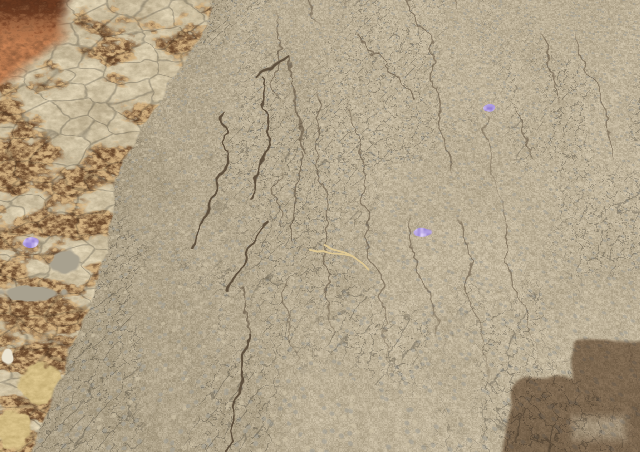
Write a Shadertoy shader that draws this texture.

```glsl
// A sunlit, cracked asphalt road beside a rough verge of pale stone and dry grass.
// Value and cellular noise give the surfaces, noise-bent segments the long cracks,
// and soft distance shapes the shadow, petals and twig.

float hash(vec2 p) {
    vec3 h = fract(vec3(p.xyx) * 0.1031);
    h += dot(h, h.yzx + 33.33);
    return fract((h.x + h.y) * h.z);
}

float noise(vec2 p) {
    vec2 i = floor(p), f = fract(p);
    f = f * f * (3.0 - 2.0 * f);
    return mix(mix(hash(i), hash(i + vec2(1, 0)), f.x),
               mix(hash(i + vec2(0, 1)), hash(i + 1.0), f.x), f.y);
}

float fbm(vec2 p) {
    float sum = 0.0, amp = 0.53;
    for (int i = 0; i < 4; i++) {
        sum += amp * noise(p);
        p = mat2(1.6, 1.2, -1.2, 1.6) * p + 7.3;
        amp *= 0.5;
    }
    return sum;
}

// x: distance to nearest point, y: gap to the second, z: cell id
vec3 cells(vec2 p) {
    vec3 best = vec3(9, 9, 0);
    for (int k = 0; k < 9; k++) {
        vec2 c = floor(p) + vec2(k % 3 - 1, k / 3 - 1);
        float d = length(c + vec2(hash(c), hash(c + 71.7)) - p);
        if (d < best.x) best = vec3(d, best.x, hash(c + 19.1));
        else best.y = min(best.y, d);
    }
    return vec3(best.x, best.y - best.x, best.z);
}

float segment(vec2 p, vec2 a, vec2 b) {
    vec2 d = b - a;
    return length(p - a - d * clamp(dot(p - a, d) / dot(d, d), 0.0, 1.0));
}

float box(vec2 p, vec2 halfSize) {
    vec2 d = abs(p) - halfSize;
    return length(max(d, 0.0)) + min(max(d.x, d.y), 0.0);
}

// Ellipse with a ragged rim
float blob(vec2 p, float x, float y, float rx, float ry) {
    float rim = 0.5 * (noise(p * 70.0) - 0.5);
    return 1.0 - smoothstep(0.85, 1.1, length((p - vec2(x, y)) / vec2(rx, ry)) + rim);
}

float longCracks(vec2 p) {
    vec4 lines[11] = vec4[11](
        vec4(.587, .506, .507, .354), vec4(.535, .36, .546, .262),
        vec4(.546, .262, .507, 0), vec4(.494, .742, .502, .64),
        vec4(.502, .64, .428, .456), vec4(.637, .88, .563, .825),
        vec4(.58, .825, .6, .686), vec4(.6, .686, .554, .557),
        vec4(.664, .668, .646, .465), vec4(.784, .926, .923, .788),
        vec4(.637, .88, .67, .67));
    vec2 bend = vec2(noise(p * 38.0), noise(p * 38.0 + 40.0)) - 0.5;
    vec2 w = p + 0.018 * bend + 0.006 * (noise(p * 130.0) - 0.5);
    float dark = 0.0;
    for (int i = 0; i < 11; i++) {
        float strength = i > 7 || i == 1 ? 0.55 : 0.9;
        float width = 0.0033 * strength * (0.4 + noise(p * 45.0 + float(i)));
        float d = segment(w, lines[i].xy, lines[i].zw);
        dark = max(dark, strength * (1.0 - smoothstep(width * 0.4, width + 0.0016, d)));
    }
    // Thin broken lines fanning across the lane
    for (float k = 0.0; k < 9.0; k++) {
        float x = 0.585 + 0.095 * k - (p.y - 0.6) * (0.05 + 0.035 * k)
                + 0.07 * fbm(vec2(p.y * 9.0, k * 5.3));
        float shown = smoothstep(0.42, 0.6, noise(vec2(p.y * 7.0, k * 3.7))) * smoothstep(0.05, 0.4, p.y);
        dark = max(dark, 0.5 * shown * (1.0 - smoothstep(0.0005, 0.0028, abs(w.x - x))));
    }
    return dark;
}

vec3 road(vec2 p) {
    vec2 ground = vec2((p.x - 0.6) * (1.0 + 0.8 * p.y), p.y * (1.0 + 0.9 * p.y)) + 3.0;
    vec3 col = mix(vec3(.67, .62, .52), vec3(.74, .69, .59), smoothstep(0.2, 0.95, p.x + 0.12 * p.y));
    col += 0.07 * fbm(p * vec2(9, 5)) + 0.13 * fbm(ground * 95.0) - 0.1;
    col += 0.09 * (hash(floor(p * 360.0)) - 0.5);
    // Exposed blue-grey and pale aggregate
    vec3 stone = cells(ground * 55.0);
    float chip = step(0.72, stone.z) * (1.0 - smoothstep(0.2, 0.42, stone.x));
    col = mix(col, stone.z > 0.95 ? vec3(.82, .77, .66) : vec3(.63, .62, .58), 0.6 * chip);
    // Fine crazing along cell borders
    float gap = cells(ground * vec2(27, 19) + 1.4 * fbm(ground * 40.0)).y;
    float patches = smoothstep(0.4, 0.65, fbm(p * vec2(8, 4) + 3.0));
    col *= 1.0 - 0.22 * patches * (1.0 - smoothstep(0.01, 0.09, gap));
    return mix(col, vec3(.34, .28, .21), longCracks(p));
}

vec3 verge(vec2 p) {
    float lumps = fbm(p * vec2(12, 20) + 2.0), straw = fbm(p * vec2(100, 150));
    vec3 stone = mix(vec3(.73, .67, .55), vec3(.9, .85, .73), fbm(p * vec2(18, 34)));
    vec3 grass = mix(vec3(.42, .29, .18), vec3(.82, .69, .5), smoothstep(0.2, 0.75, straw));
    float dry = smoothstep(0.47, 0.59, lumps + 0.2 * (straw - 0.5) + 0.16 * (0.55 - p.y));
    vec3 col = mix(stone + 0.18 * (straw - 0.5), grass, dry);
    col *= 0.8 + 0.2 * smoothstep(0.0, 0.12, cells(p * vec2(14, 24) + lumps).y);
    // Set stones: grey, yellowish, white
    float grey = max(blob(p, .144, .424, .03, .028), blob(p, .075, .35, .07, .016));
    float yellow = max(blob(p, .085, .15, .05, .045), blob(p, .03, .05, .045, .05));
    col = mix(col, vec3(.66, .63, .56), grey);
    col = mix(col, vec3(.82, .73, .51) + 0.15 * (straw - 0.5), yellow);
    col = mix(col, vec3(.92, .89, .81), blob(p, .018, .21, .015, .018));
    // Bare red soil in the far corner
    float soil = smoothstep(0.03, -0.03, p.x - 0.14 + 1.1 * max(0.93 - p.y, 0.0) + 0.08 * (lumps - 0.5));
    vec3 earth = mix(vec3(.7, .46, .3), vec3(.38, .21, .12), smoothstep(0.92, 0.99, p.y + 0.1 * (straw - 0.5)));
    return mix(col, earth * (0.75 + 0.5 * straw), soil);
}

void mainImage(out vec4 fragColor, in vec2 fragCoord) {
    vec2 p = fragCoord / iResolution.y;
    // Ragged boundary of the asphalt
    float dip = (p.y - 0.65) / 0.17;
    float edge = 0.05 + 0.41 * p.y - 0.055 * exp(-dip * dip) + 0.03 * fbm(p * 22.0);
    vec3 col = mix(verge(p), road(p), smoothstep(-0.004, 0.004, p.x - edge));
    // Stepped shadow with a sunlit gap
    vec2 s = p + 0.012 * (noise(p * 30.0) - 0.5);
    float low = box(s - vec2(1.44 + 0.18 * s.y, 0), vec2(.305, .14)) - 0.025;
    float high = box(s - vec2(1.6, 0), vec2(.32, .235)) - 0.012;
    float shade = smoothstep(0.006, -0.006, min(low, high));
    shade *= 1.0 - 0.55 * smoothstep(0.02, -0.015, box(p - vec2(1.325, .053), vec2(.055, .022)));
    col *= mix(vec3(1), vec3(.65, .58, .52), shade);
    // Forked dry twig
    vec2 fork = vec2(.78, .433), t = p + vec2(0, 0.005 * (noise(p * 60.0) - 0.5));
    float twig = min(segment(t, vec2(.686, .447), fork), segment(t, vec2(.718, .457), fork));
    twig = min(twig, segment(t, fork, vec2(.815, .406)));
    col = mix(col, vec3(.88, .79, .58), smoothstep(0.0032, 0.001, twig));
    // Fallen lilac petals
    float petals = max(blob(p, 1.083, .762, .013, .008), blob(p, .068, .463, .016, .011));
    petals = max(petals, blob(p, .935, .486, .019, .011));
    col = mix(col, mix(vec3(.58, .5, .82), vec3(.88, .83, .98), noise(p * 150.0)), petals);
    fragColor = vec4(clamp(col, 0.0, 1.0), 1);
}
```
